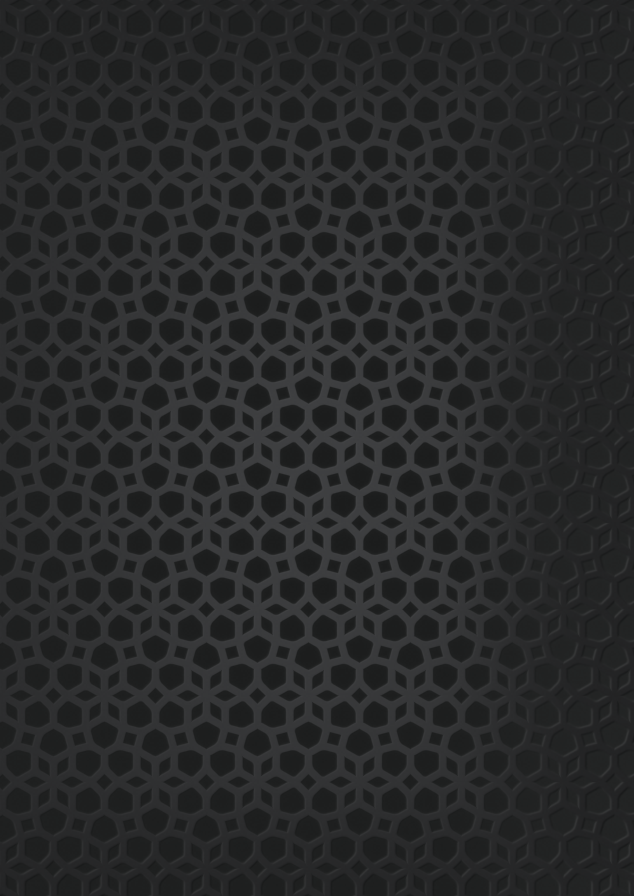
Give the GLSL for this pattern, as a WebGL 2 fragment shader.

```glsl
#version 300 es
precision highp float;
// A dark pierced lattice with sixfold symmetry: rhombus stars, squares and round cells.
// Each point is folded into one small triangle of a hexagonal tiling, where four
// segments describe every bar; a soft central glow and embossed rims shade it.

uniform vec2 u_resolution;
out vec4 fragColor;

const float ROOT3 = 1.7320508;
const vec2 CELL = vec2(0.1138, 0.1113);       // lattice period, in canvas heights
const vec2 STAR_CENTRE = vec2(0.3444, 0.609); // one sixfold centre
const float BAR_HALF = 0.037;
const float SQUARE_HALF = 0.133;              // half diagonal of the squares

float hash(vec2 p) {
    return fract(sin(dot(p, vec2(127.1, 311.7))) * 43758.5453);
}

float segmentDistance(vec2 p, vec2 a, vec2 b) {
    vec2 ab = b - a;
    return length(p - a - ab * clamp(dot(p - a, ab) / dot(ab, ab), 0.0, 1.0));
}

// Minimum with a fillet, which rounds the corners of the holes
float roundMin(float a, float b, float k) {
    float h = max(k - abs(a - b), 0.0) / k;
    return min(a, b) - 0.25 * k * h * h;
}

// Nearest hexagonal cell, reflected into its 30 degree wedge
vec2 foldHexagon(vec2 p) {
    vec2 period = vec2(1.0, ROOT3);
    vec2 a = mod(p + 0.5 * period, period) - 0.5 * period;
    vec2 b = mod(p, period) - 0.5 * period;
    vec2 q = abs(dot(a, a) < dot(b, b) ? a : b);
    vec2 normal = vec2(-0.5, 0.5 * ROOT3);
    q -= 2.0 * max(dot(q, normal), 0.0) * normal;
    return vec2(q.x, abs(q.y));
}

// Distance to the centre line of the nearest bar
float latticeDistance(vec2 p, float squareHalf) {
    vec2 q = foldHexagon(p);
    float tipX = 0.5 - squareHalf;
    vec2 tip = vec2(tipX, 0.0);
    vec2 notch = tipX * vec2(0.5, 0.5 / ROOT3);
    vec2 corner = vec2(0.5, squareHalf);
    vec2 junction = vec2(0.5, 0.5 / ROOT3);
    float star = roundMin(segmentDistance(q, vec2(0.0), notch),
                          segmentDistance(q, notch, tip), 0.03);
    float square = roundMin(segmentDistance(q, tip, corner),
                            segmentDistance(q, corner, junction), 0.03);
    return roundMin(star, square, 0.03);
}

// Change of the distance along a direction, used for embossing
float latticeSlope(vec2 p, vec2 direction, float stepSize) {
    vec2 e = direction * stepSize;
    return (latticeDistance(p + e, SQUARE_HALF)
          - latticeDistance(p - e, SQUARE_HALF)) / (2.0 * stepSize);
}

float ellipseGlow(vec2 p, vec2 centre, vec2 radius) {
    vec2 d = (p - centre) / radius;
    return exp(-dot(d, d));
}

void main() {
    vec2 uv = gl_FragCoord.xy / u_resolution.y;
    float width = u_resolution.x / u_resolution.y;
    vec2 p = (uv - STAR_CENTRE) / CELL;
    float pixel = 1.0 / (u_resolution.y * CELL.y);

    // Light across the sheet
    float glow = ellipseGlow(uv, vec2(0.5 * width, 0.49), vec2(0.34, 0.46));
    float rightFade = smoothstep(0.68, 0.95, uv.x / width);
    float endFade = smoothstep(0.34, 0.5, abs(uv.y - 0.5));
    float fade = max(rightFade, 0.75 * endFade);

    // Bars and holes
    float edge = latticeDistance(p, SQUARE_HALF) - BAR_HALF;
    float hole = smoothstep(-0.8 * pixel, 0.8 * pixel, edge);
    float barLevel = mix(0.155, 0.248, glow);
    barLevel = mix(barLevel, 0.14, fade);
    float holeLevel = mix(0.124, 0.108, glow);
    holeLevel = mix(holeLevel, 0.137, rightFade);
    holeLevel += 0.025 * glow * exp(-max(edge, 0.0) / 0.02);
    vec3 bar = barLevel * vec3(0.985, 1.0, 1.025);
    vec3 floorColor = holeLevel * vec3(0.98, 1.02, 1.02);
    vec3 color = mix(bar, floorColor, hole);

    // Embossed rims: a bright lower right side and a dark upper left side
    float rimWidth = max(0.012, 0.7 * pixel);
    float rim = exp(-edge * edge / (rimWidth * rimWidth));
    float slope = latticeSlope(p, vec2(0.8, -0.6), 0.012);
    float strength = mix(0.025, 0.07, fade);
    color += rim * strength * (max(-slope, 0.0) - 0.55 * max(slope, 0.0));

    // Fine grain
    color += (hash(floor(uv * 512.0)) - 0.5) * 0.004;
    fragColor = vec4(color, 1.0);
}
```
